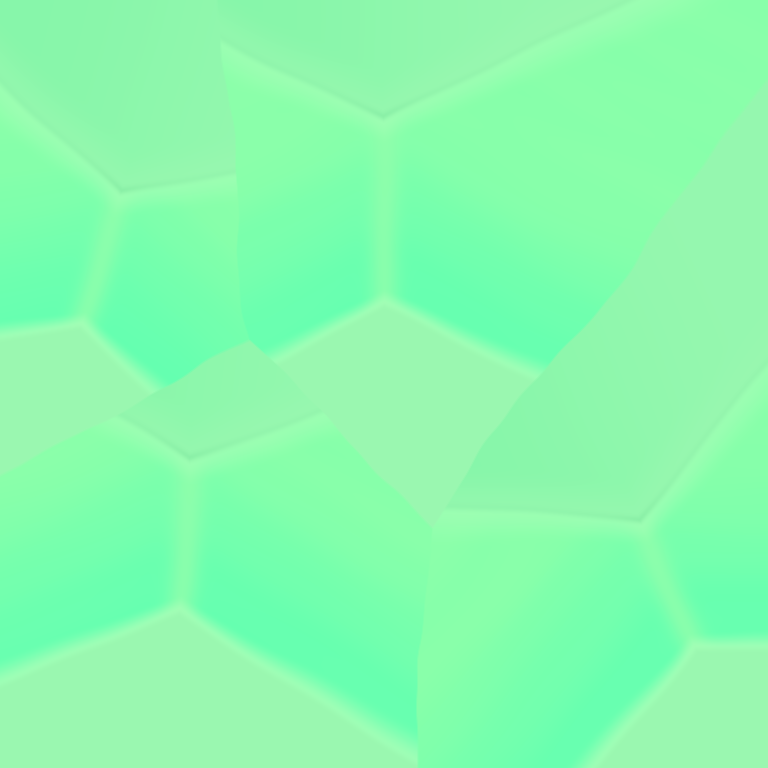
Give the GLSL for this texture, as a three.js fragment shader.

```glsl
varying vec2 vUv;

const int CELL_COUNT = 4;
const vec2 CELL_STRETCH = vec2(1.3, 1.0);  // metric that shapes the borders
const float BORDER_WOBBLE = 0.022;
const float BORDER_SOFT = 0.0015;
const float FACET_WOBBLE = 0.010;
const float ARM_SLOPE = 0.5;               // rise of the creases off the axis
const float STREAK_GAIN = 0.018;

const vec3 SIDE_LIGHT = vec3(0.535, 1.00, 0.665);
const vec3 SIDE_DEEP = vec3(0.405, 1.00, 0.690);
const vec3 TOP_LEFT = vec3(0.530, 0.965, 0.665);
const vec3 TOP_RIGHT = vec3(0.585, 0.970, 0.685);
const vec3 BOTTOM = vec3(0.605, 0.970, 0.690);
const vec3 GLOW = vec3(0.645, 0.995, 0.715);
const vec3 RIDGE = vec3(0.575, 0.995, 0.670);
const vec3 CREASE = vec3(0.520, 0.925, 0.640);

vec2 gradientAt(vec2 p) {
  float angle = 6.2832 * fract(sin(dot(p, vec2(127.1, 311.7))) * 43758.5);
  return vec2(cos(angle), sin(angle));
}

float gradientNoise(vec2 p) {
  vec2 i = floor(p);
  vec2 f = p - i;
  vec2 u = f * f * f * (f * (f * 6.0 - 15.0) + 10.0);
  vec2 e = vec2(1.0, 0.0);
  float a = dot(gradientAt(i), f);
  float b = dot(gradientAt(i + e.xy), f - e.xy);
  float c = dot(gradientAt(i + e.yx), f - e.yx);
  float d = dot(gradientAt(i + e.xx), f - e.xx);
  return mix(mix(a, b, u.x), mix(c, d, u.x), u.y);
}

vec2 noisePair(vec2 p) {
  return vec2(gradientNoise(p), gradientNoise(p + 37.3));
}

// Two rows of cell centres, spread across by a fractional step
vec2 cellCentre(float id) {
  float row = floor(id / 2.0);
  float stagger = 0.03 * (1.0 - 2.0 * mod(id, 2.0));
  return vec2(fract(0.24 + 0.63 * id), 0.27 + 0.42 * row + stagger);
}

// Four facets around a short axis: top, two sides, bottom
vec3 shadeCell(vec2 p, float id) {
  vec2 centre = cellCentre(id);
  float tilt = 0.8 * (centre.x - 0.35) - 0.12 * floor(id / 2.0);
  float halfAxis = 0.12 - 0.08 * abs(centre.x - 0.5);
  float c = cos(tilt);
  float s = sin(tilt);
  vec2 d = p - centre;
  vec2 q = vec2(c * d.x + s * d.y, c * d.y - s * d.x);
  q += FACET_WOBBLE * noisePair(p * 6.0 + id * 11.0);

  // Signed distances to the creases, positive within top and bottom
  float ax = abs(q.x);
  float norm = inversesqrt(1.0 + ARM_SLOPE * ARM_SLOPE);
  float topDist = (q.y - halfAxis - ARM_SLOPE * ax) * norm;
  float bottomDist = (-q.y - halfAxis - ARM_SLOPE * ax) * norm;

  // Sides: deepening downwards, paler by the axis and the creases
  vec3 side = mix(SIDE_LIGHT, SIDE_DEEP, smoothstep(-0.27, -0.02, bottomDist));
  side.r += STREAK_GAIN * gradientNoise(vec2(bottomDist * 22.0, q.x * 3.0) + id * 5.0);
  side = mix(side, RIDGE, 0.75 * exp(-pow(ax / 0.02, 2.0)));
  float topBand = 0.03 + 0.09 * ax;
  side = mix(side, GLOW, 0.65 * smoothstep(-topBand, 0.0, topDist));
  float bottomBand = 0.02 + 0.07 * ax;
  side = mix(side, GLOW, 0.9 * smoothstep(-bottomBand, 0.0, bottomDist));

  // Top: paler to the right and towards its crease
  vec3 top = mix(TOP_LEFT, TOP_RIGHT, smoothstep(-0.2, 0.25, q.x));
  top = mix(top, BOTTOM, 0.6 * (1.0 - smoothstep(0.0, 0.06, topDist)));
  float crease = exp(-pow((topDist - 0.003) / 0.005, 2.0));
  top = mix(top, CREASE, crease * (0.2 + 0.5 * exp(-ax / 0.03)));

  vec3 color = mix(side, top, smoothstep(-0.006, 0.005, topDist));
  return mix(color, BOTTOM, smoothstep(-0.005, 0.006, bottomDist));
}

void main() {
  vec2 warped = vUv + BORDER_WOBBLE * noisePair(vUv * 4.0);
  warped += 0.2 * BORDER_WOBBLE * noisePair(vUv * 16.0);

  // Nearest and second nearest cell
  float nearId = 0.0;
  float nextId = 0.0;
  float nearDist = 1e3;
  float nextDist = 1e3;
  for (int i = 0; i < CELL_COUNT; i++) {
    float id = float(i);
    float dist = length((warped - cellCentre(id)) * CELL_STRETCH);
    if (dist < nearDist) {
      nextDist = nearDist;
      nextId = nearId;
      nearDist = dist;
      nearId = id;
    } else if (dist < nextDist) {
      nextDist = dist;
      nextId = id;
    }
  }

  // Blend across the thin border
  float blend = 0.5 - 0.5 * smoothstep(0.0, 2.0 * BORDER_SOFT, nextDist - nearDist);
  vec3 color = mix(shadeCell(vUv, nearId), shadeCell(vUv, nextId), blend);
  gl_FragColor = vec4(color, 1.0);
}
```
